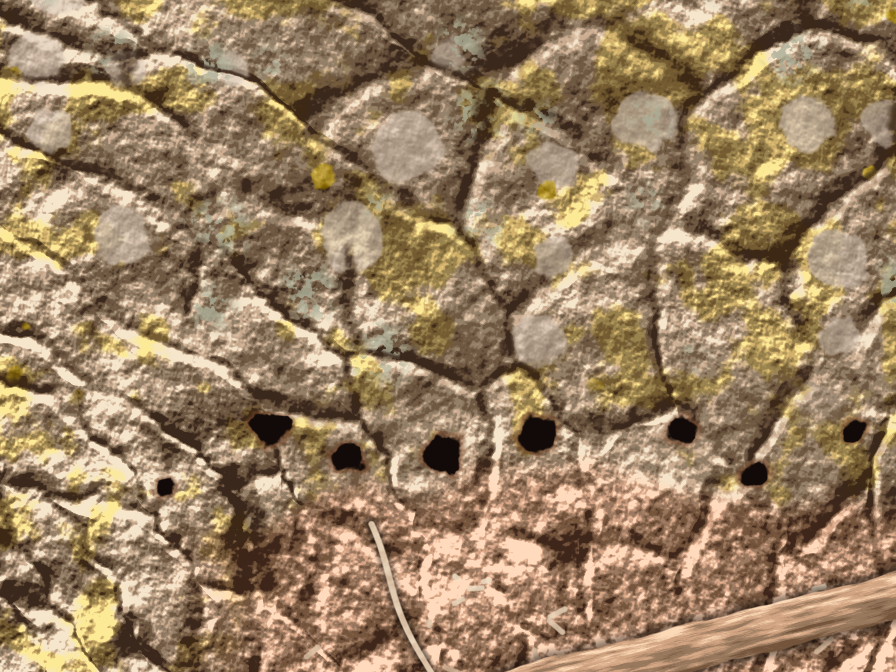
Give the GLSL for this texture, as a Shadertoy shader.

```glsl
// Weathered sunlit tree bark with lichen, bored holes, crumbly soil and a dry branch.
const vec3 DARK = vec3(0.23, 0.155, 0.11), BROWN = vec3(0.44, 0.35, 0.26);
const vec3 TAUPE = vec3(0.58, 0.50, 0.41), TAN = vec3(0.80, 0.68, 0.57);
const vec3 CREAM = vec3(0.96, 0.90, 0.80), HOLE = vec3(0.07, 0.04, 0.03);
const vec3 LICHEN = vec3(0.74, 0.67, 0.60), FRILL = vec3(0.66, 0.67, 0.58);
const vec3 YELLOW = vec3(0.68, 0.56, 0.12);
const vec2 LIGHT = vec2(-0.45, 0.89);

float hash(vec2 p) {
  vec3 q = fract(p.xyx * 0.1031);
  q += dot(q, q.yzx + 33.33);
  return fract((q.x + q.y) * q.z);
}
vec2 hash2(vec2 p) { return vec2(hash(p), hash(p + 57.3)); }
float noise(vec2 p) {
  vec2 i = floor(p), f = fract(p), e = vec2(0, 1);
  f = f * f * (3.0 - 2.0 * f);
  return mix(mix(hash(i), hash(i + e.yx), f.x), mix(hash(i + e), hash(i + 1.0), f.x), f.y);
}
float fbm(vec2 p, int octaves) {
  float sum = 0.0, amp = 0.5, total = 0.0;
  for (int i = 0; i < octaves; i++) {
    sum += amp * noise(p);
    total += amp;
    amp *= 0.55;
    p = mat2(1.6, 1.2, -1.2, 1.6) * p + 7.1;
  }
  return sum / total;
}
vec2 warp(vec2 p) { return vec2(fbm(p, 3), fbm(p + 31.7, 3)) - 0.5; }
float cover(float dist, float soft) { return 1.0 - smoothstep(-soft, soft, dist); }

// Zero along the borders between cellular plates
float plateGap(vec2 p) {
  float near = 9.0, next = 9.0;
  for (int k = 0; k < 9; k++) {
    vec2 c = floor(p) + vec2(k % 3 - 1, k / 3 - 1);
    float d = length(c + hash2(c) - p);
    next = min(next, max(near, d));
    near = min(near, d);
  }
  return next - near;
}
// Signed distance to scattered spots, one or none per cell
float spots(vec2 p, float cells, float chance, float seed) {
  float dist = 1.0;
  for (int k = 0; k < 9; k++) {
    vec2 c = floor(p * cells) + vec2(k % 3 - 1, k / 3 - 1), s = c + seed;
    float d = length(c + 0.2 + 0.6 * hash2(s) - p * cells) - 0.16 - 0.22 * hash(s + 3.0);
    if (hash(s + 9.0) < chance) dist = min(dist, d);
  }
  return dist / cells;
}
float segment(vec2 p, vec2 a, vec2 b) {
  return length(p - mix(a, b, clamp(dot(p - a, b - a) / dot(b - a, b - a), 0.0, 1.0)));
}
// Cracks lean on the left and stand upright on the right
float barkGap(vec2 p) {
  vec2 w = p + 0.09 * warp(p * 4.0) + 0.025 * warp(p * 22.0);
  return plateGap(vec2(w.x + 0.65 * w.y * (1.1 - w.x), w.y) * vec2(9.0, 4.5));
}
float barkHeight(vec2 p) {
  return 0.014 * smoothstep(0.0, 0.25, barkGap(p)) + 0.05 * fbm(p * 9.0, 6);
}
vec3 toneRamp(float t) {
  vec3 c = mix(DARK, BROWN, smoothstep(0.08, 0.32, t));
  c = mix(c, TAUPE, smoothstep(0.36, 0.51, t));
  c = mix(c, TAN, smoothstep(0.53, 0.67, t));
  return mix(c, CREAM, smoothstep(0.67, 0.82, t));
}

void mainImage(out vec4 fragColor, in vec2 fragCoord) {
  vec2 p = fragCoord / iResolution.y;
  float soft = 1.0 / iResolution.y, broad = fbm(p * 3.5, 4), grain = fbm(p * 85.0, 3);
  vec2 ragged = p + 0.03 * warp(p * 18.0) + 0.012 * warp(p * 70.0);

  // Sunlit left and foot, soil along the bottom
  float sun = 1.0 - smoothstep(0.1, 0.65, p.x + 0.25 * p.y + 0.5 * (broad - 0.6));
  sun = max(sun, 0.7 * max(cover(p.y - 0.24, 0.16), smoothstep(0.58, 0.72, broad)));
  float soil = cover(p.y - 0.25 - 0.25 * (broad - 0.5), 0.03) * smoothstep(0.2, 0.45, p.x);

  // Relief lighting, cracks and cavities
  float slope = (barkHeight(p) - barkHeight(p + LIGHT * 0.004)) / 0.004;
  float crack = cover(barkGap(p) - 0.06, 0.05) * smoothstep(0.38, 0.6, noise(p * 7.0));
  float pit = smoothstep(0.58, 0.7, fbm(ragged * vec2(8, 6) + 9.0, 4));
  pit *= cover(p.y - 0.38, 0.12) * cover(p.x - 0.95, 0.25);
  float tone = 0.46 + (0.42 + 0.25 * sun) * clamp(slope, -0.7, 0.7) + 0.15 * sun;
  tone += 0.5 * (fbm(p * 6.0 + 4.0, 6) - 0.5) + 0.45 * (grain - 0.5);
  tone += soil * 0.3 * (plateGap(p * 55.0) - 0.35);
  tone -= 0.35 * crack * (1.0 - soil) + 0.42 * pit;
  vec3 color = toneRamp(tone);

  // Mossy film and reddish soil
  float right = smoothstep(0.3, 1.0, p.x) * smoothstep(0.25, 0.5, p.y);
  float moss = smoothstep(0.5, 0.62, fbm(p * 14.0 + 3.0, 5) + 0.1 * right - 0.05);
  color *= mix(mix(vec3(1), vec3(1.03, 1.02, 0.74), moss), vec3(1.05, 0.95, 0.92), soil);

  // Lichen crusts, frilly tufts and yellow dots
  float upper = smoothstep(0.35, 0.5, p.y) * (1.0 - 0.8 * crack);
  float crust = cover(spots(ragged, 7.0, 0.45, 11.0), 0.004);
  color = mix(color, LICHEN + 0.3 * (tone - 0.45), 0.8 * crust * upper);
  float tufts = cover(spots(ragged, 8.0, 0.3, 40.0), 0.02) * smoothstep(0.48, 0.58, grain);
  color = mix(color, FRILL, 0.8 * tufts * upper);
  float dots = cover(spots(ragged, 13.0, 0.09, 71.0) + 0.008, 0.003);
  color = mix(color, YELLOW + 0.5 * (grain - 0.5), 0.85 * dots * upper);

  // Bored holes strung along a band, then straw chips
  for (float n = 0.0; n < 8.0; n++) {
    vec2 center = vec2(0.22 + 0.145 * n, 0.27) + hash2(vec2(n, 5)) * vec2(0.08, 0.2);
    float d = length((ragged - center) * vec2(0.85, 1)) - mix(0.014, 0.028, hash(vec2(n, 8)));
    color = mix(color, BROWN * vec3(1.05, 0.8, 0.65), 0.6 * cover(d - 0.005, 0.004));
    color = mix(color, HOLE, cover(d, 1.5 * soft));
  }
  for (float n = 0.0; n < 16.0; n++) {
    vec2 r = hash2(vec2(n, 23)), a = vec2(0.45, 0) + r * vec2(0.85, 0.15);
    float chip = segment(p, a, a + 0.045 * (hash2(vec2(n, 31)) - 0.5)) - 0.004;
    color = mix(color, mix(TAN, CREAM, r.y), 0.85 * cover(chip, soft));
  }

  // Thin twig and thick branch with shadows
  vec2 bent = p + vec2(0.008 * sin(p.y * 22.0), 0), root = vec2(0.76, -0.03), tip = vec2(1.4, 0.13);
  float twig = segment(bent, vec2(0.545, 0.22), vec2(0.65, -0.02)) - 0.0045;
  color = mix(color * (1.0 - 0.4 * cover(twig - 0.005, 0.005)), mix(TAN, CREAM, grain), cover(twig, soft));
  float branch = segment(p + 0.012 * warp(p * 15.0), root, tip) - 0.034;
  vec2 axis = normalize(tip - root), q = p - root;
  float across = dot(q, vec2(-axis.y, axis.x)) / 0.034;
  float fiber = fbm(vec2(dot(q, axis) * 20.0, across * 5.0), 4);
  vec3 wood = toneRamp(0.58 + 0.14 * across + 0.6 * (fiber - 0.5)) * vec3(1.03, 0.95, 0.9);
  color = mix(color * (1.0 - 0.45 * cover(branch - 0.008, 0.01)), wood, cover(branch, soft));
  fragColor = vec4(clamp(color, 0.0, 1.0), 1);
}
```
